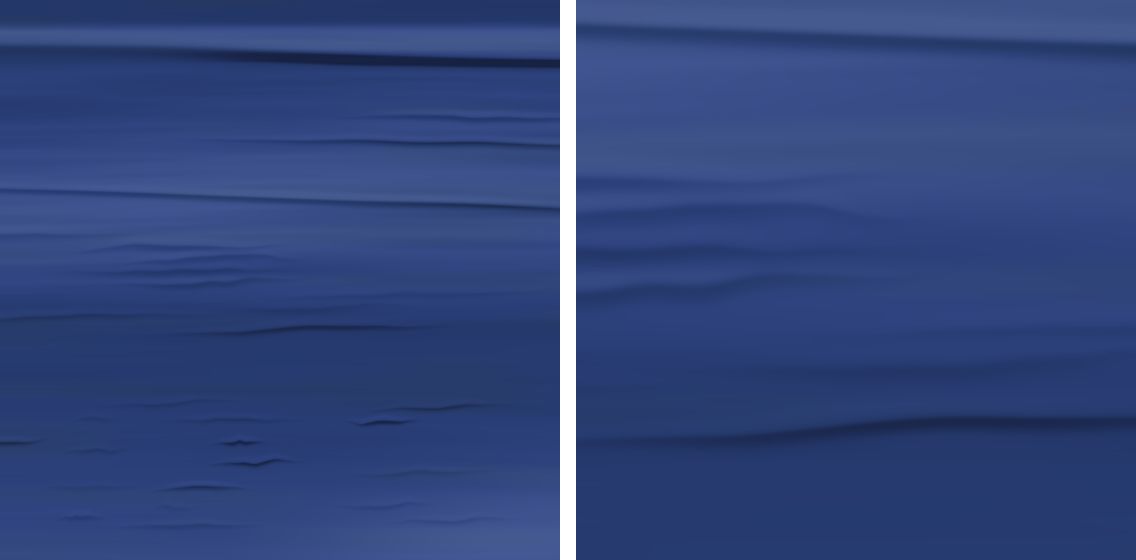
Left: the whole. Right: its middle third, enlarged.
Write a Shadertoy shader that draws this texture.

```glsl
// Long blue dusk ripples: soft horizontal streaks crossed by thin dark creases.
#define STREAK_GAIN 0.62
#define CREASE_DEPTH 0.52
#define RIM_LIGHT 0.16
#define LONG_COUNT 9
#define SHORT_COUNT 17
#define DEEP vec3(0.09, 0.13, 0.26)
#define NAVY vec3(0.145, 0.225, 0.43)
#define BLUE vec3(0.18, 0.26, 0.495)
#define PALE vec3(0.265, 0.345, 0.58)

float hash(vec2 p) {
    vec3 q = fract(vec3(p.xyx) * 0.1031);
    q += dot(q, q.yzx + 33.33);
    return fract((q.x + q.y) * q.z);
}

float noise(vec2 p) {
    vec2 cell = floor(p), f = fract(p);
    f = f * f * (3.0 - 2.0 * f);
    float low = mix(hash(cell), hash(cell + vec2(1, 0)), f.x);
    float high = mix(hash(cell + vec2(0, 1)), hash(cell + vec2(1, 1)), f.x);
    return mix(low, high, f.y);
}

// Broad light and dark bands, with depth measured down from the top
float bandTone(float x, float depth) {
    float tone = 0.25;
    tone = mix(tone, 0.86, smoothstep(0.035, 0.06, depth));
    tone = mix(tone, 0.40, smoothstep(0.085, 0.105, depth));
    tone = mix(tone, 0.86, smoothstep(0.15, 0.34, depth));
    tone = mix(tone, 0.37, smoothstep(0.40, 0.60, depth));
    tone = mix(tone, 0.74, smoothstep(0.66, 1.05, depth));
    float corner = smoothstep(1.3, 1.95, x + depth) * smoothstep(0.7, 0.95, depth);
    return tone + 0.32 * corner;
}

// Fine streaks, gently bent and stretched along x
float streaks(vec2 p) {
    p.y += 0.025 * (noise(vec2(p.x * 1.6, p.y * 5.0)) - 0.5);
    float sum = 0.50 * (noise(vec2(p.x * 1.2, p.y * 21.0) + 7.0) - 0.5);
    sum += 0.35 * (noise(vec2(p.x * 2.1, p.y * 52.0) + 31.0) - 0.5);
    sum += 0.18 * (noise(vec2(p.x * 4.0, p.y * 115.0) + 63.0) - 0.5);
    return sum;
}

// Tapered fold: crisp upper edge, soft lower edge, pale rim above
float crease(vec2 p, vec2 center, float reach, float width, float slope, float seed) {
    float along = (p.x - center.x) / reach;
    float taper = 1.0 - smoothstep(0.1, 1.0, abs(along));
    float bend = noise(vec2(along * 2.5 + 20.0, seed)) - 0.5;
    bend += 0.4 * (noise(vec2(along * 6.0 + 40.0, seed)) - 0.5);
    float d = p.y - center.y - slope * (p.x - center.x) - 2.2 * width * bend;
    float w = width * (0.45 + 0.55 * taper);
    float fold = d / (d > 0.0 ? w * 0.75 : w * 1.8);
    float rim = (d - 2.4 * w) / (1.5 * w);
    return taper * (RIM_LIGHT * exp(-rim * rim) - CREASE_DEPTH * exp(-fold * fold));
}

void mainImage(out vec4 fragColor, in vec2 fragCoord) {
    vec2 p = fragCoord / iResolution.xy;
    float depth = 1.0 - p.y;

    // Bands and streaks, calmer near the bottom and at the very top
    float calm = mix(0.28, 1.0, smoothstep(0.32, 0.58, p.y));
    calm *= mix(1.0, 0.15, smoothstep(0.95, 0.97, p.y));
    float tone = bandTone(p.x, depth);
    tone += STREAK_GAIN * calm * streaks(p);

    // Main creases that span the canvas
    tone += 1.1 * crease(p, vec2(0.25, 0.906), 2.2, 0.008, -0.012, 3.0);
    tone += 0.8 * crease(p, vec2(1.0, 0.889), 0.75, 0.004, -0.004, 5.0);
    tone += 1.1 * crease(p, vec2(0.62, 0.642), 1.3, 0.0042, -0.032, 9.0);
    tone += 1.1 * crease(p, vec2(0.85, 0.743), 0.62, 0.004, -0.012, 12.0);
    tone += 0.8 * crease(p, vec2(0.85, 0.787), 0.3, 0.004, -0.016, 15.0);

    // Faint long creases in the middle
    for (int i = 0; i < LONG_COUNT; i++) {
        float id = float(i);
        vec2 center = vec2(hash(vec2(id, 11.0)), 0.41 + 0.021 * id);
        float reach = mix(0.15, 0.38, hash(vec2(id, 23.0)));
        float strength = mix(0.25, 0.65, hash(vec2(id, 37.0)));
        tone += strength * crease(p, center, reach, 0.0045, 0.022, id + 50.0);
    }

    // Short scattered creases near the bottom
    for (int i = 0; i < SHORT_COUNT; i++) {
        float id = float(i);
        float height = 0.02 + 0.27 * pow(hash(vec2(id, 41.0)), 1.3);
        vec2 center = vec2(hash(vec2(id, 53.0)), height);
        float reach = mix(0.05, 0.18, hash(vec2(id, 67.0)));
        float strength = mix(0.25, 0.95, hash(vec2(id, 79.0)));
        tone += strength * crease(p, center, reach, 0.0034, 0.03, id + 90.0);
    }

    // Tone to colour, with slightly greyer patches
    vec3 color = mix(DEEP, NAVY, smoothstep(-0.1, 0.36, tone));
    color = mix(color, BLUE, clamp((tone - 0.33) / 0.27, 0.0, 1.0));
    color = mix(color, PALE, clamp((tone - 0.6) / 0.45, 0.0, 1.0));
    float grey = smoothstep(0.5, 0.85, noise(vec2(p.x * 2.5, p.y * 26.0) + 140.0));
    color += grey * vec3(0.004, 0.006, -0.022);
    fragColor = vec4(color, 1.0);
}
```
